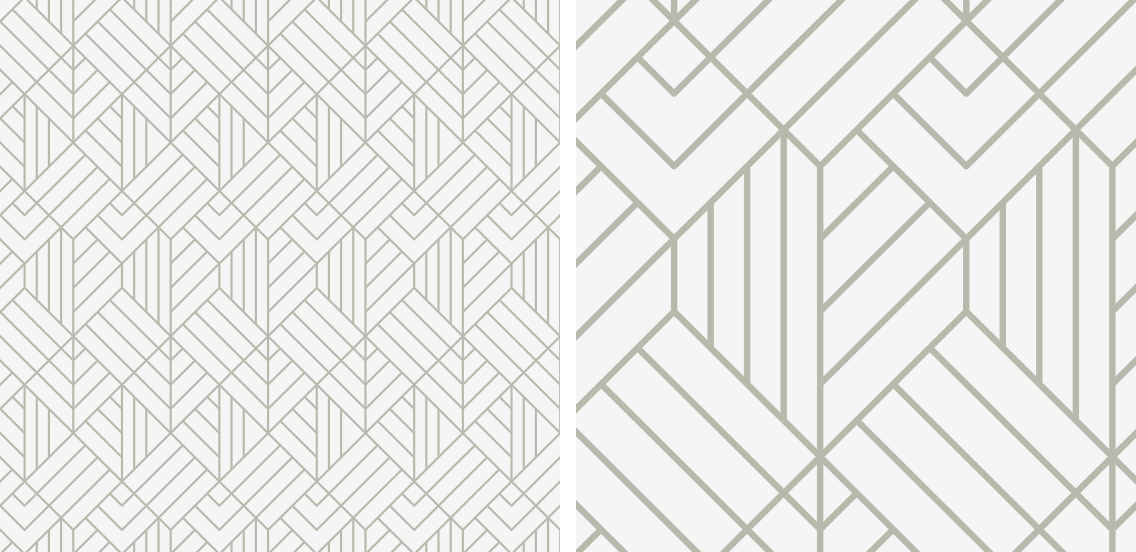
Left, the full canvas; right, a detail of the centre.
This pattern is drawn by a Shadertoy shader. Its source:

```glsl
const vec3 PAPER_COLOR = vec3(0.96, 0.96, 0.962);
const vec3 LINE_COLOR = vec3(0.725, 0.72, 0.675);
const vec2 REPEATS = vec2(5.75, 1.9);        // tiles across and down
const vec2 TILE = vec2(2.0, 6.0);            // tile size in grid units
const vec2 TILE_ORIGIN = vec2(0.0439, -0.0049); // from the upper left, canvas fraction
const float LINE_WIDTH = 0.044;              // in grid units
const float WRAP_MARGIN = 0.5;

// Distance to a repeated stroke: it starts at 'start', runs down by 'drop'
// and moves sideways by 'slope' for each unit of drop.
float stroke(vec2 p, vec2 start, float slope, float drop) {
    vec2 q = p - start;
    q.y = mod(q.y + WRAP_MARGIN, TILE.y) - WRAP_MARGIN;
    float shift = slope * q.y;
    q.x = shift + mod(q.x - shift + 0.5 * TILE.x, TILE.x) - 0.5 * TILE.x;
    vec2 dir = vec2(slope, 1.0);
    float along = clamp(dot(q, dir) / dot(dir, dir), 0.0, drop);
    return length(q - dir * along);
}

// Long diagonals and upright edges that divide the tile
float frameDistance(vec2 p) {
    float d = stroke(p, vec2(0.0), 1.0, 5.0);
    d = min(d, stroke(p, vec2(0.0), -1.0, 5.0));
    d = min(d, stroke(p, vec2(1.0, 5.0), 0.0, 4.0));
    d = min(d, stroke(p, vec2(0.0, 2.0), 0.0, 2.0));
    return min(d, stroke(p, vec2(0.0, 5.5), 0.0, 0.5));
}

// Stripes that fill the facets at quarter steps
float stripeDistance(vec2 p) {
    float d = 1e3;
    for (int i = 1; i <= 3; i++) {
        float t = 0.25 * float(i);
        // Upper band and its chevrons
        d = min(d, stroke(p, vec2(-t, t), 1.0, 1.0 + t));
        d = min(d, stroke(p, vec2(1.0 + t), -1.0, t));
        // Diamond: slanted left half, upright right half
        d = min(d, stroke(p, vec2(-t, 2.0 + t), 1.0, t));
        if (i < 3) d = min(d, stroke(p, vec2(t, 2.0 + t), 0.0, 2.0 - 2.0 * t));
        // Lower band and its chevrons
        d = min(d, stroke(p, vec2(1.0 + t, 3.0 + t), -1.0, 1.0 + t));
        d = min(d, stroke(p, vec2(-t, 4.0 + t), 1.0, t));
        // Box: upright right side, slanted left side
        d = min(d, stroke(p, vec2(t, 5.5 - t), 0.0, 0.5 + 2.0 * t));
        d = min(d, stroke(p, vec2(t - 0.75, 4.75 + t), -1.0, 0.25 + t));
    }
    return d;
}

void mainImage(out vec4 fragColor, in vec2 fragCoord) {
    vec2 uv = fragCoord / iResolution.xy;
    vec2 gridSize = REPEATS * TILE;
    vec2 p = (vec2(uv.x, 1.0 - uv.y) - TILE_ORIGIN) * gridSize;

    float d = min(frameDistance(p), stripeDistance(p));
    float pixel = gridSize.y / iResolution.y;
    float ink = clamp((0.5 * LINE_WIDTH - d) / pixel + 0.5, 0.0, 1.0);
    fragColor = vec4(mix(PAPER_COLOR, LINE_COLOR, ink), 1.0);
}
```
